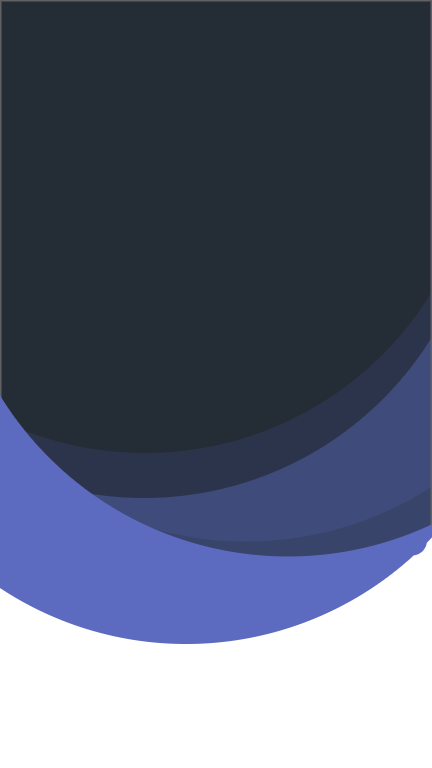
Give the GLSL for this background, as a Shadertoy shader.

```glsl
// Overlapping dark and indigo rounded sheets hanging over a white ground, with a thin grey frame.

// Coverage of a disc whose sides continue straight upward from its centre.
float sheet(vec2 p, vec2 centre, float radius) {
    vec2 d = p - centre;
    d.y = min(d.y, 0.0);
    return clamp(0.5 + (radius - length(d)) * iResolution.x, 0.0, 1.0);
}

void mainImage(out vec4 fragColor, in vec2 fragCoord) {
    // One unit is the canvas width
    vec2 p = fragCoord / iResolution.x;
    float top = iResolution.y / iResolution.x;

    // Indigo sheet with a small rounded bulge near its right end
    float indigo = sheet(p, vec2(0.4306, 1.0671), 0.7801);
    float bulge = sheet(p, vec2(0.9537, 0.5266), 0.0347);
    vec3 color = mix(vec3(1.0), vec3(0.361, 0.42, 0.753), max(indigo, bulge));

    // Nested sheets, from light to dark
    vec3 inside = vec3(0.224, 0.267, 0.418);
    inside = mix(inside, vec3(0.247, 0.294, 0.478), sheet(p, vec2(0.5694, 1.316), 0.7917));
    inside = mix(inside, vec3(0.173, 0.204, 0.294), sheet(p, vec2(0.3333, 1.4074), 0.7824));
    inside = mix(inside, vec3(0.141, 0.173, 0.208), sheet(p, vec2(0.3356, 1.507), 0.7778));

    // Hairline frame on the left, right and top
    float edge = min(min(p.x, 1.0 - p.x), top - p.y);
    float frame = clamp(0.5 + (0.0035 - edge) * iResolution.x, 0.0, 1.0);
    inside = mix(inside, vec3(0.38, 0.38, 0.39), frame);

    // The front sheet clips everything nested in it
    color = mix(color, inside, sheet(p, vec2(0.6667, 1.272), 0.7824));
    fragColor = vec4(color, 1.0);
}
```
